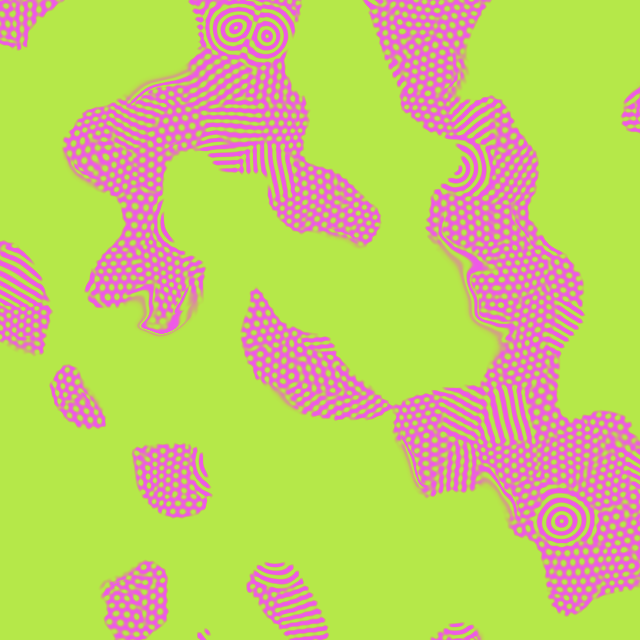
Write a Shadertoy shader that draws this pattern.

```glsl
const vec3 GROUND = vec3(0.71, 0.91, 0.285);
const vec3 INK = vec3(0.935, 0.35, 0.905);
const vec3 BLEND_CURVE = vec3(1.0, 1.0, 1.35); // blue rises late in mixed tones

const float TAU = 6.2831853;
const float ISLAND_SCALE = 4.2;     // islands per canvas
const float ISLAND_LEVEL = 0.075;   // higher means less island area
const float WAVE_FREQ = 79.0;       // stripes per canvas
const float FREQ_SPREAD = 0.08;
const float PATCH_SCALE = 13.0;     // differently oriented patches per canvas
const float PATCH_SHARPNESS = 8.0;
const float WOBBLE = 0.007;
const float WOBBLE_SCALE = 17.0;
const float CRISP_EDGE = 0.005;
const float FADED_EDGE = 0.026;
const float SCALLOP = 0.0025;
const float RIM_WIDTH = 0.008;
const float RIM_INK = 0.4;
const float CONTOUR_DEPTH = 0.04;
const vec2 TONE = vec2(-0.5, 0.76); // wave heights of full ink and bare ground
const vec2 SEED = vec2(17.3, 41.7);

float hash(vec2 p) {
    return fract(sin(dot(p, vec2(127.1, 311.7))) * 43758.5453);
}

vec2 hash2(vec2 p) {
    return vec2(hash(p), hash(p + 57.3));
}

float cornerSlope(vec2 cell, vec2 offset) {
    float angle = TAU * hash(cell);
    return dot(vec2(cos(angle), sin(angle)), offset);
}

// Gradient noise, centred on zero
float noise(vec2 p) {
    vec2 i = floor(p), f = fract(p);
    vec2 u = f * f * f * (f * (f * 6.0 - 15.0) + 10.0);
    vec2 e = vec2(1.0, 0.0);
    return mix(mix(cornerSlope(i, f), cornerSlope(i + e, f - e), u.x),
               mix(cornerSlope(i + e.yx, f - e.yx), cornerSlope(i + 1.0, f - 1.0), u.x), u.y);
}

vec2 wobble(vec2 p) {
    return vec2(noise(p + 3.7), noise(p + 71.9));
}

// Height field whose positive part forms the islands
float island(vec2 p) {
    vec2 q = mat2(0.86, 0.51, -0.51, 0.86) * p * ISLAND_SCALE + SEED;
    q += 0.35 * wobble(q * 0.9);
    return noise(q) + 0.32 * noise(q * 2.1 + 9.4) + 0.07 * noise(q * 4.7 + 5.2) - ISLAND_LEVEL;
}

// Approximate distance inward from the shore
float shoreDistance(vec2 p) {
    const float STEP = 0.002;
    float h = island(p);
    vec2 slope = vec2(island(p + vec2(STEP, 0.0)), island(p + vec2(0.0, STEP))) - h;
    return h / max(length(slope) / STEP, 1.3);
}

// One patch: a lattice of round or drawn-out dots, parallel stripes or rings
float patchWave(vec2 offset, vec2 id) {
    float kind = hash(id + 13.1);
    float k = TAU * WAVE_FREQ * (1.0 + FREQ_SPREAD * (2.0 * hash(id + 5.9) - 1.0));
    if (kind > 0.95) return cos(k * length(offset));
    float dots = 1.0 - smoothstep(0.35, 0.85, kind);
    float angle = TAU * hash(id + 29.5);
    float sum = 0.0;
    for (int n = 0; n < 3; n++) {
        float a = angle + float(n) * TAU / 3.0;
        float weight = n == 0 ? 1.0 : dots;
        sum += weight * cos(k * dot(offset, vec2(cos(a), sin(a))));
    }
    return sum / (1.0 + 2.0 * dots);
}

// Neighbouring patches blended at constant contrast
float cellularWaves(vec2 p) {
    p += WOBBLE * wobble(p * WOBBLE_SCALE);
    vec2 base = floor(p * PATCH_SCALE);
    float sum = 0.0, power = 0.0;
    for (int y = -1; y <= 1; y++)
    for (int x = -1; x <= 1; x++) {
        vec2 id = base + vec2(x, y);
        vec2 offset = p - (id + 0.15 + 0.7 * hash2(id)) / PATCH_SCALE;
        vec2 local = offset * PATCH_SCALE;
        float weight = exp(-PATCH_SHARPNESS * dot(local, local));
        sum += weight * patchWave(offset, id);
        power += weight * weight;
    }
    return sum * inversesqrt(power + 1e-12);
}

void mainImage(out vec4 fragColor, in vec2 fragCoord) {
    vec2 p = fragCoord / iResolution.y;
    float depth = shoreDistance(p);
    float wave = cellularWaves(p);
    float fade = smoothstep(0.08, 0.3, noise(p * 6.0 + 81.0));

    // Pale stripes that follow the faded parts of the shore
    float contour = cos(TAU * (depth * WAVE_FREQ - 0.35)) * smoothstep(0.0, 0.025, depth);
    float follow = fade * (1.0 - smoothstep(0.5 * CONTOUR_DEPTH, CONTOUR_DEPTH, depth));
    wave = mix(wave, contour, follow);

    // Inked rim, scalloped by the waves
    wave -= RIM_INK * (1.0 - fade) * (1.0 - smoothstep(0.0, RIM_WIDTH, depth));
    float edge = mix(CRISP_EDGE, FADED_EDGE, fade);
    float cover = smoothstep(0.0, edge, depth - SCALLOP * wave);

    float ink = cover * (1.0 - smoothstep(TONE.x, TONE.y, wave));
    fragColor = vec4(mix(GROUND, INK, pow(vec3(ink), BLEND_CURVE)), 1.0);
}
```
